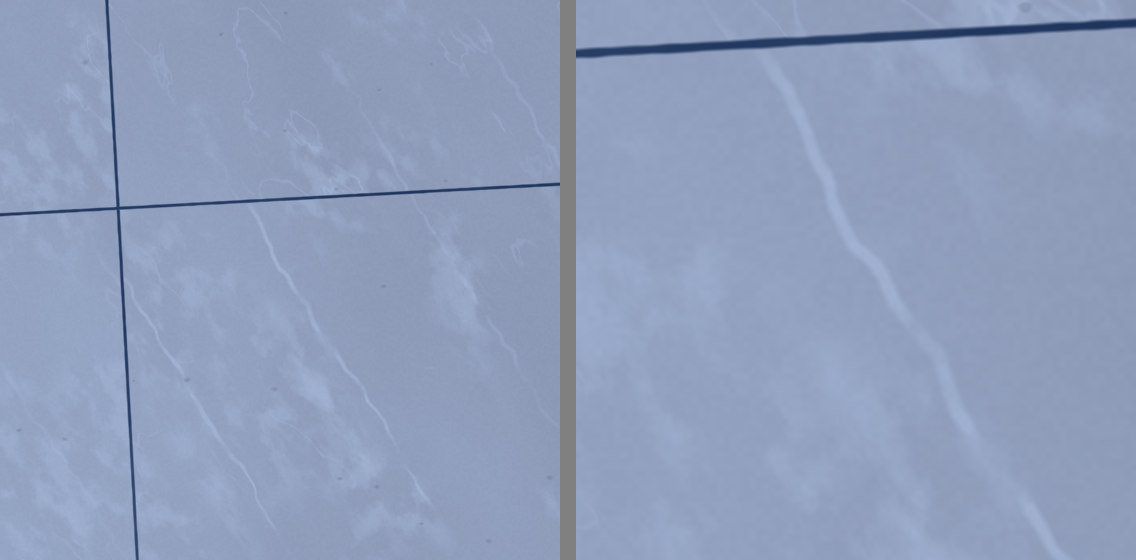
Left, the full canvas; right, a detail of the centre.
Write a Shadertoy shader that draws this texture.

```glsl
#define TILE_SIZE 0.9
#define TILT 0.0546
#define CROSSING vec2(0.211, 0.628)
#define JOINT_HALF_WIDTH 0.0026
#define VEIN_SPACING 0.26
#define VEIN_AXIS vec2(0.53, -0.85)
#define STONE_DARK vec3(0.545, 0.597, 0.708)
#define STONE_LIGHT vec3(0.582, 0.645, 0.768)
#define VEIN_COLOR vec3(0.635, 0.705, 0.835)
#define SPECK_COLOR vec3(0.43, 0.47, 0.56)
#define JOINT_COLOR vec3(0.14, 0.225, 0.38)

float hash(vec2 p) {
    vec3 q = fract(p.xyx * vec3(0.1031, 0.1030, 0.0973));
    q += dot(q, q.yzx + 33.33);
    return fract((q.x + q.y) * q.z);
}

float noise(vec2 p) {
    vec2 cell = floor(p), f = fract(p);
    f = f * f * (3.0 - 2.0 * f);
    return mix(mix(hash(cell), hash(cell + vec2(1, 0)), f.x),
               mix(hash(cell + vec2(0, 1)), hash(cell + vec2(1, 1)), f.x), f.y);
}

float fbm(vec2 p) {
    float sum = 0.0, weight = 0.5;
    for (int i = 0; i < 5; i++) {
        sum += weight * noise(p);
        p = mat2(0.8, 0.6, -0.6, 0.8) * p * 2.03 + 17.3;
        weight *= 0.5;
    }
    return sum / 0.97;
}

// Parallel diagonal veins, each with a cloudy streak beside it.
// s.x runs along the veins, s.y across them.
float veins(vec2 s, vec2 seed) {
    float total = 0.0;
    for (int i = 0; i < 5; i++) {
        float id = float(i);
        vec2 key = seed + id * 7.1;
        float wobble = 0.035 * (fbm(vec2(s.x * 7.0, 0.0) + key) - 0.5)
                     + 0.012 * (noise(vec2(s.x * 45.0, 3.0) + key) - 0.5);
        float across = s.y - 0.19 - VEIN_SPACING * id - wobble;
        float span = smoothstep(-0.46, -0.22, s.x) * smoothstep(0.42, 0.2, s.x);
        float strength = (i == 1 || i == 2) ? 1.0 : 0.45;
        float width = 0.0025 + 0.006 * noise(vec2(s.x * 16.0, 9.0) + key);
        float broken = smoothstep(0.2, 0.6, fbm(s * 22.0 + key));
        total += 0.75 * strength * span * broken * smoothstep(width, width * 0.2, abs(across));

        // Soft streak on the lower side of the vein
        vec2 streak = vec2((s.x - 0.08) / 0.15, (across + 0.06) / 0.024);
        float ragged = smoothstep(0.36, 0.68, fbm(s * vec2(18.0, 40.0) + key));
        total += 0.65 * strength * ragged * exp(-dot(streak, streak));
    }
    return total;
}

// Wandering hairlines along the level lines of warped noise
float hairlines(vec2 s, vec2 seed) {
    vec2 p = s * vec2(3.0, 6.5) + seed;
    float level = abs(fbm(p + 0.5 * fbm(p * 2.0)) - 0.5);
    return smoothstep(0.012, 0.0, level) * smoothstep(0.42, 0.65, fbm(s * 7.0 + seed + 5.0));
}

// Sparse soft spots, one candidate in each grid cell
float specks(vec2 p, vec2 seed) {
    vec2 g = p * 11.0, cell = floor(g);
    vec2 key = cell + seed + 40.0;
    vec2 center = 0.2 + 0.6 * vec2(hash(key), hash(key + 31.7));
    float radius = mix(0.03, 0.085, hash(key + 12.9));
    float d = length((fract(g) - center) * vec2(0.8, 1.2)) + 0.04 * (noise(p * 160.0) - 0.5);
    return step(0.8, hash(key + 77.0)) * smoothstep(radius, radius * 0.2, d);
}

void mainImage(out vec4 fragColor, in vec2 fragCoord) {
    vec2 uv = fragCoord / iResolution.xy;
    float pixel = 1.0 / min(iResolution.x, iResolution.y);

    // Tilted tile grid
    vec2 p = uv - CROSSING;
    float c = cos(TILT), n = sin(TILT);
    vec2 q = vec2(c * p.x + n * p.y, c * p.y - n * p.x);
    vec2 seed = floor(q / TILE_SIZE) * 13.7 + 50.0;
    vec2 s = vec2(dot(uv, VEIN_AXIS), dot(uv, vec2(-VEIN_AXIS.y, VEIN_AXIS.x)));

    // Stone body, brighter toward the lower left
    float corner = smoothstep(1.0, 0.0, length(uv * vec2(1.0, 0.8)));
    float body = 0.32 + 0.5 * corner + 0.9 * (fbm(s * vec2(2.5, 4.5) + seed) - 0.5);
    body += 0.12 * (1.0 - uv.y) - 0.12 * uv.x;
    vec3 color = mix(STONE_DARK, STONE_LIGHT, clamp(body, 0.0, 1.0));

    // Mottled clouds, hairlines and veins
    float patches = smoothstep(0.5, 0.72, fbm(s * vec2(4.0, 7.0) + seed + 21.0) + 0.16 * corner);
    float mottle = patches * smoothstep(0.4, 0.7, fbm(s * vec2(24.0, 38.0) + seed));
    float pale = 0.5 * mottle + 0.35 * hairlines(s, seed) + veins(s, seed);
    color = mix(color, VEIN_COLOR, clamp(pale, 0.0, 0.8));
    color = mix(color, SPECK_COLOR, 0.4 * specks(uv, seed));
    color += 0.014 * (noise(uv * 260.0) - 0.5);

    // Joints, slightly uneven in width and tone
    vec2 gap = abs(q - TILE_SIZE * round(q / TILE_SIZE));
    float d = min(gap.x, gap.y) + 0.0006 * (noise(uv * 90.0) - 0.5);
    float soft = max(0.0014, pixel);
    float joint = 1.0 - smoothstep(JOINT_HALF_WIDTH - soft, JOINT_HALF_WIDTH + soft, d);
    vec3 jointColor = JOINT_COLOR + 0.06 * (fbm(uv * 12.0) - 0.5) + 0.05 * smoothstep(0.5, 0.0, uv.y);
    color = mix(color, jointColor, joint);

    fragColor = vec4(color, 1.0);
}
```
